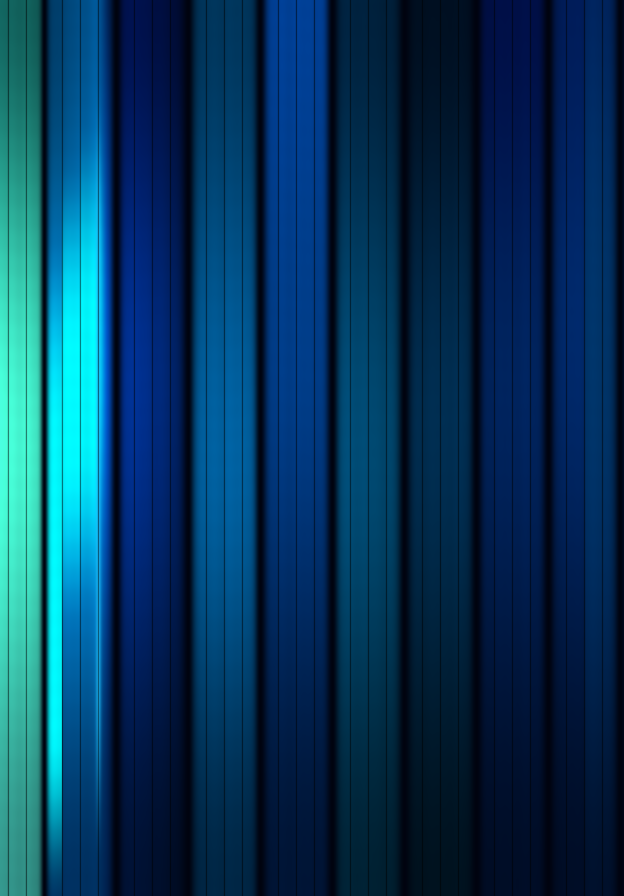
This background is drawn by a Shadertoy shader. Its source:

```glsl
// Tall glossy panels in deep blue, with a cyan and mint glow at the left.
// Each panel blends three colours down its height; soft dark gaps divide
// the panels, fine seams split them into slats, and layered sines add grain.

const float PITCH = 0.1154;        // panel width, in canvas widths
const float FIRST_GAP = 0.0712;    // centre of the leftmost gap
const float SLATS = 4.0;           // slats per panel
const float GAP_WIDTH = 0.085;     // in panel widths
const float SEAM_WIDTH = 0.011;    // in panel widths
const float SEAM_DEPTH = 0.5;
const float GRAIN = 0.035;
const int GLOW_PANEL = 1;
const int LAST_PANEL = 8;

const vec3 GAP_COLOR = vec3(0.0, 0.012, 0.06);
const vec3 GLOW_COLOR = vec3(0.0, 0.98, 1.0);
const vec3 STREAK_COLOR = vec3(0.12, 0.76, 1.0);
const vec3 EDGE_BLUE = vec3(0.0, 0.36, 0.88);
const vec3 TEAL_TINT = vec3(0.0, 0.22, 0.41);

// Extent of the glow on each slat, measured down from the top
const vec4 GLOW_START = vec4(0.43, 0.34, 0.30, 0.29);
const vec4 GLOW_END = vec4(0.94, 0.63, 0.61, 0.54);

// Panel colours from left to right
const vec3 TOP[9] = vec3[9](
    vec3(0.07, 0.39, 0.37), vec3(0.0, 0.33, 0.57), vec3(0.0, 0.06, 0.27),
    vec3(0.0, 0.21, 0.36), vec3(0.0, 0.25, 0.59), vec3(0.0, 0.13, 0.24),
    vec3(0.0, 0.06, 0.13), vec3(0.0, 0.06, 0.28), vec3(0.0, 0.11, 0.35));
const vec3 MIDDLE[9] = vec3[9](
    vec3(0.28, 1.0, 0.85), vec3(0.0, 0.62, 0.96), vec3(0.0, 0.17, 0.51),
    vec3(0.0, 0.38, 0.63), vec3(0.0, 0.24, 0.54), vec3(0.0, 0.29, 0.45),
    vec3(0.0, 0.18, 0.32), vec3(0.0, 0.14, 0.37), vec3(0.0, 0.16, 0.42));
const vec3 BOTTOM[9] = vec3[9](
    vec3(0.20, 0.58, 0.54), vec3(0.0, 0.19, 0.38), vec3(0.0, 0.06, 0.18),
    vec3(0.0, 0.15, 0.27), vec3(0.0, 0.08, 0.21), vec3(0.0, 0.13, 0.20),
    vec3(0.0, 0.07, 0.12), vec3(0.0, 0.05, 0.15), vec3(0.0, 0.05, 0.15));
const float PEAK[9] = float[9](0.49, 0.45, 0.43, 0.50, 0.38, 0.50, 0.47, 0.42, 0.36);
// Brightness change from the left to the right of each panel
const float TILT[9] = float[9](-0.15, 0.0, -0.65, 0.05, 0.0, -0.25, 0.1, 0.05, 0.0);

float bell(float x, float width) {
    return exp(-x * x / (width * width));
}

float window(float x, float start, float end) {
    return smoothstep(start - 0.17, start + 0.06, x)
         * (1.0 - smoothstep(end - 0.13, end + 0.08, x));
}

float grain(vec2 p) {
    return (sin(p.x * 173.0) + sin(p.x * 291.0 + 1.7)
          + 0.3 * sin(p.y * 240.0 + sin(p.x * 40.0))) / 2.3;
}

vec3 panelColor(int panel, float across, float down) {
    float peak = PEAK[panel];
    vec3 upper = mix(TOP[panel], MIDDLE[panel], smoothstep(0.0, peak, down));
    vec3 color = mix(upper, BOTTOM[panel], smoothstep(peak, 1.0, down));
    return color * (1.0 + TILT[panel] * (across - 0.5));
}

vec3 addGlow(vec3 color, float across, float down) {
    // Upper light leans right
    color *= mix(mix(0.65, 1.2, across), 1.0, smoothstep(0.1, 0.5, down));
    color = mix(color, EDGE_BLUE * (0.35 + 0.65 * bell(down - 0.42, 0.3)),
                smoothstep(0.72, 0.9, across));

    int slat = int(clamp(across * SLATS, 0.0, SLATS - 1.0));
    float core = window(down, GLOW_START[slat], GLOW_END[slat]);
    core *= 1.0 - smoothstep(0.70, 0.88, across);
    color = mix(color, GLOW_COLOR, core);

    float streak = bell(across - 0.75, 0.035) * window(down, 0.25, 0.89);
    return mix(color, STREAK_COLOR, 0.8 * streak);
}

void mainImage(out vec4 fragColor, in vec2 fragCoord) {
    vec2 uv = fragCoord / iResolution.xy;
    float down = 1.0 - uv.y;
    float position = (uv.x - FIRST_GAP) / PITCH;
    float across = fract(position);
    int panel = clamp(int(floor(position)) + 1, 0, LAST_PANEL);
    float pixel = 1.0 / (iResolution.x * PITCH);

    // Panel body and its special lights
    vec3 color = panelColor(panel, across, down);
    if (panel == GLOW_PANEL) color = addGlow(color, across, down);
    if (panel == LAST_PANEL) {
        float tint = smoothstep(0.48, 0.53, across) * bell(down - 0.4, 0.4);
        color = mix(color, TEAL_TINT, 0.75 * tint);
    }
    color *= 1.0 + GRAIN * grain(uv);

    // Fine seams between slats
    float seam = abs(fract(across * SLATS + 0.5) - 0.5) / SLATS;
    float seamMask = 1.0 - smoothstep(0.0, SEAM_WIDTH + 0.5 * pixel, seam);
    color *= 1.0 - SEAM_DEPTH * seamMask;

    // Soft shadows between panels, narrower beside the brightest ones
    float gap = min(across, 1.0 - across);
    float gapWidth = position < 0.5 ? 0.65 * GAP_WIDTH : GAP_WIDTH;
    float shadow = 0.95 * bell(gap, gapWidth) + 0.05 * bell(gap, 2.5 * gapWidth);
    color = mix(color, GAP_COLOR, shadow);

    fragColor = vec4(clamp(color, 0.0, 1.0), 1.0);
}
```
